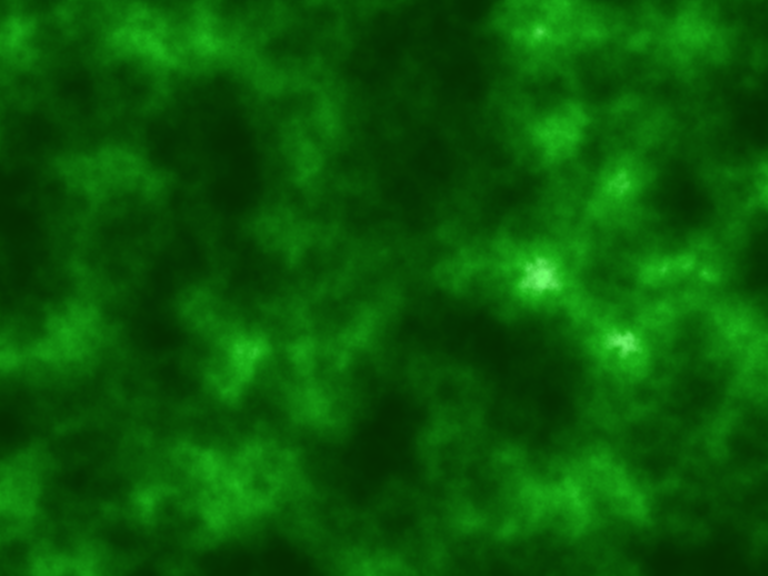
Reproduce this texture procedurally as a WebGL 1 fragment shader.

```glsl
precision highp float;

uniform vec2 u_resolution;

float hash(vec2 cell) {
    vec3 p = fract(cell.xyx * vec3(0.1031, 0.1030, 0.0973));
    p += dot(p, p.yzx + 33.33);
    return fract((p.x + p.y) * p.z);
}

float valueNoise(vec2 p) {
    vec2 cell = floor(p);
    vec2 f = fract(p);
    vec2 blend = f * f * (3.0 - 2.0 * f);
    float bottom = mix(hash(cell), hash(cell + vec2(1.0, 0.0)), blend.x);
    float top = mix(hash(cell + vec2(0.0, 1.0)), hash(cell + vec2(1.0)), blend.x);
    return mix(bottom, top, blend.y);
}

// Six octaves around zero, each turned so that the lattices do not line up
float cloud(vec2 p) {
    mat2 turn = mat2(0.8, 0.6, -0.6, 0.8);
    float sum = 0.0;
    float weight = 0.5;
    for (int octave = 0; octave < 6; octave++) {
        sum += weight * (valueNoise(p) - 0.5);
        p = turn * p * 2.02 + vec2(17.3, 41.7);
        weight *= 0.53;
    }
    return sum;
}

void main() {
    vec2 uv = gl_FragCoord.xy / u_resolution.y;
    float density = max(0.51 + 1.08 * cloud(uv * 7.5 + vec2(23.0, 58.0)), 0.0);

    // Broad dark hollows with fewer bright patches
    float green = 0.17 + 0.92 * pow(density, 2.6);

    // Brightest cores turn pale
    float core = 0.2 * smoothstep(0.66, 0.95, green);
    float blue = max(0.2 * green * green - 0.006, 0.0) + core;
    float red = 0.2 * green * green + 0.008 + core;

    gl_FragColor = vec4(red, green, blue, 1.0);
}
```
